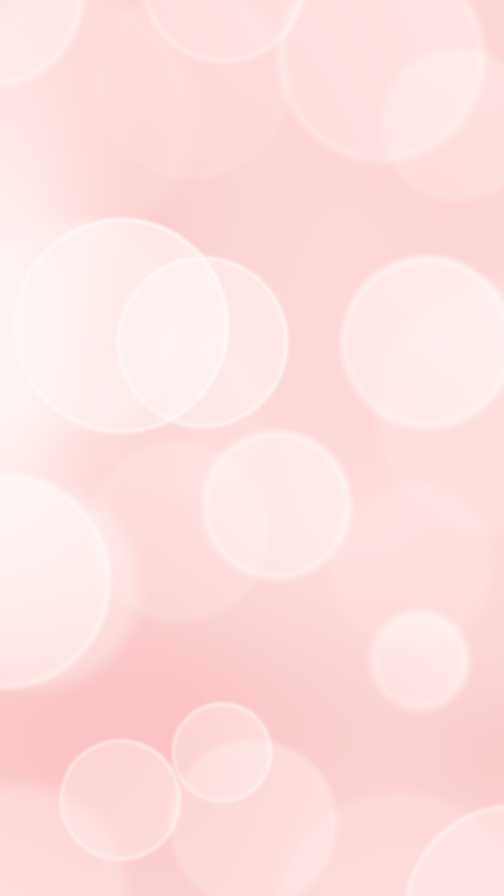
Give the GLSL for this background, as a Shadertoy shader.

```glsl
// Soft pink bokeh: pale translucent discs with bright rims over a blurred rosy glow.

float hash(vec2 p) {
    return fract(sin(dot(p, vec2(127.1, 311.7))) * 43758.5453);
}

float noise(vec2 p) {
    vec2 i = floor(p), f = fract(p);
    f = f * f * (3.0 - 2.0 * f);
    return mix(mix(hash(i), hash(i + vec2(1, 0)), f.x),
               mix(hash(i + vec2(0, 1)), hash(i + vec2(1, 1)), f.x), f.y);
}

// Gaussian spot with a separate spread on each axis
float glow(vec2 p, vec2 center, vec2 spread) {
    vec2 d = (p - center) / spread;
    return exp(-dot(d, d));
}

// Lightens tone with one disc per jittered grid cell
float addDiscs(float tone, vec2 p, vec2 field, vec2 radii, vec2 blurs,
               vec2 opacities, float rimGain, float seed) {
    for (int row = 0; row < 4; row++) {
        for (int col = 0; col < 3; col++) {
            vec2 cell = vec2(col, row);
            vec2 key = cell + seed;
            vec2 jitter = vec2(hash(key), hash(key + 17.3)) - 0.5;
            vec2 center = (cell + 0.5 + 0.8 * jitter) / vec2(3, 4);
            center = (center * 1.12 - 0.06) * field;

            float radius = mix(radii.x, radii.y, hash(key + 31.7));
            float softness = pow(hash(key + 47.9), 2.0);
            float blur = mix(blurs.x, blurs.y, softness);
            float opacity = mix(opacities.x, opacities.y, hash(key + 63.1));

            vec2 offset = p - center;
            float d = length(offset) - radius;
            float fill = 1.0 - smoothstep(-blur, blur, d);
            float shade = 0.95 + 0.25 * dot(offset / radius, vec2(0.6, 0.5));
            float rim = exp(-pow((d + blur) / (0.8 * blur), 2.0));
            rim *= rimGain * (1.0 - 0.7 * softness);

            tone = mix(tone, 1.0, clamp(opacity * fill * shade + rim, 0.0, 1.0));
        }
    }
    return tone;
}

void mainImage(out vec4 fragColor, in vec2 fragCoord) {
    vec2 p = fragCoord / iResolution.x;
    vec2 field = vec2(1.0, iResolution.y / iResolution.x);
    vec2 uv = p / field;

    // Blurred backdrop: rosy lower left, pink streak, faint mottling
    float tone = 0.36 + 0.12 * (noise(p * vec2(4.5, 3.0) + 5.0) - 0.5);
    tone -= 0.36 * glow(uv, vec2(0.22, 0.19), vec2(0.4, 0.13));
    tone -= 0.16 * glow(uv, vec2(0.28, 0.68), vec2(0.09, 0.2));
    tone -= 0.2 * glow(uv, vec2(1.0, 0.16), vec2(0.2, 0.09));
    tone += 0.12 * glow(uv, vec2(0.75, 0.55), vec2(0.35, 0.25));

    // Large out-of-focus discs
    tone = addDiscs(tone, p, field, vec2(0.15, 0.25), vec2(0.01, 0.035),
                    vec2(0.08, 0.32), 0.03, 3.0);

    // White light entering from the left edge
    tone = mix(tone, 1.0, 0.85 * glow(uv, vec2(0.0, 0.62), vec2(0.16, 0.26)));

    // Crisper discs with bright rims
    tone = addDiscs(tone, p, field, vec2(0.1, 0.25), vec2(0.0055, 0.014),
                    vec2(0.24, 0.55), 0.22, 11.0);

    vec3 rose = vec3(0.988, 0.75, 0.755);
    vec3 white = vec3(0.995, 0.985, 0.98);
    vec3 color = mix(rose, white, clamp(tone, 0.0, 1.0));

    // Slight peach warmth in the middle tones
    color.b -= 0.005 * smoothstep(0.25, 0.5, tone) * (1.0 - smoothstep(0.6, 1.0, tone));
    fragColor = vec4(color, 1.0);
}
```
